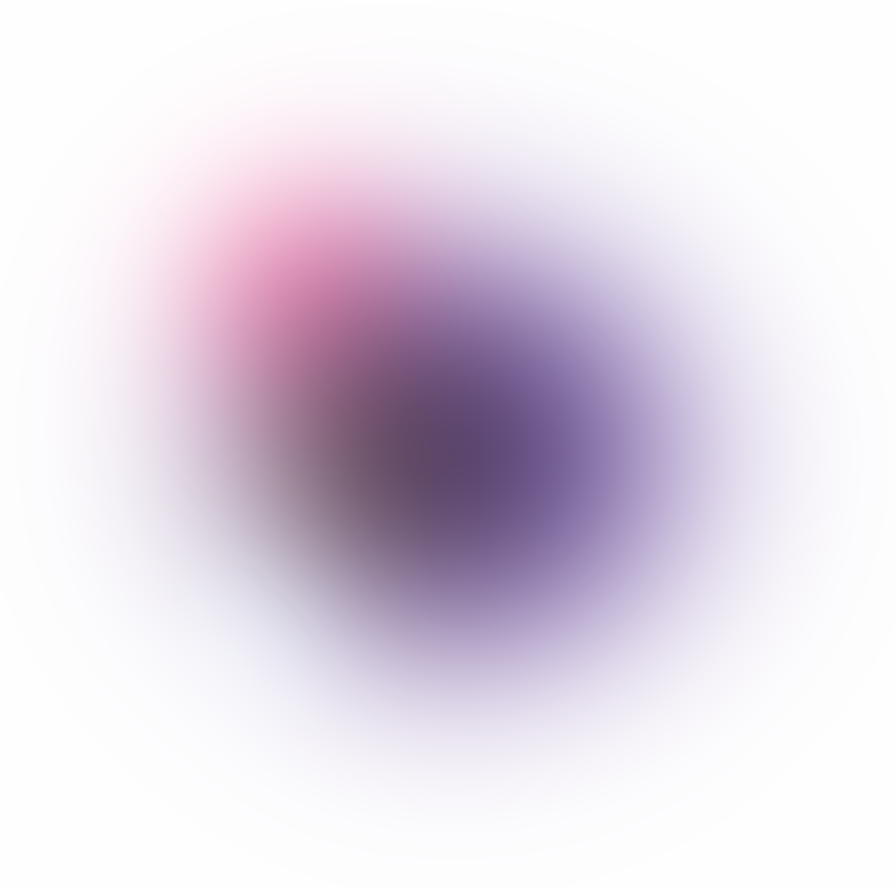
A WebGL 1 fragment shader for this background:

```glsl
precision highp float;

uniform vec2 u_resolution;

// Gaussian falloff: 1 at the center, spread is the deviation per axis
float softBlob(vec2 p, vec2 center, vec2 spread) {
  vec2 d = (p - center) / spread;
  return exp(-0.5 * dot(d, d));
}

// Light left after passing through a given optical density
vec3 transmit(vec3 light, vec3 density) {
  return light * exp(-density);
}

void main() {
  vec2 uv = gl_FragCoord.xy / u_resolution;

  // Light absorbed per channel by each tint
  vec3 violetInk = vec3(1.02, 1.28, 0.63);
  vec3 pinkInk = vec3(-0.03, 0.34, 0.21);
  vec3 umberInk = vec3(0.0, 0.0, 0.31);
  vec3 paleLift = vec3(0.05, 0.09, 0.07);

  // Dark violet body
  vec3 density = violetInk * softBlob(uv, vec2(0.508, 0.488), vec2(0.152, 0.143));

  // Pink glow at the upper left
  density += pinkInk * softBlob(uv, vec2(0.345, 0.665), vec2(0.098));

  // Warm core, and a paler gray patch at the lower left
  density += umberInk * softBlob(uv, vec2(0.425, 0.475), vec2(0.104));
  density -= paleLift * softBlob(uv, vec2(0.326, 0.331), vec2(0.078));

  vec3 paper = vec3(0.998, 0.997, 0.998);
  gl_FragColor = vec4(clamp(transmit(paper, density), 0.0, 1.0), 1.0);
}
```
